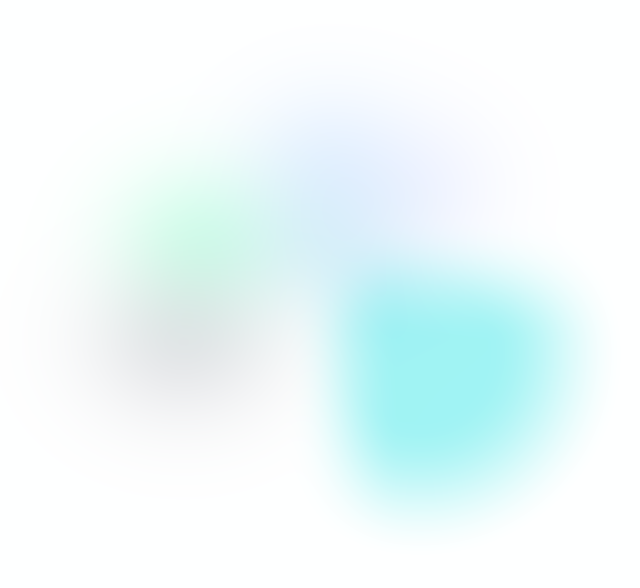
A Shadertoy shader for this background:

```glsl
// Soft pastel glows on white: mint and grey on the left, pale blue and lavender
// above, and a broad cyan patch at the lower right. Each glow is a Gaussian or
// feathered mask that multiplies the white ground by its tint.

// Elliptical Gaussian falloff, 1 at the centre
float glow(vec2 p, vec2 centre, vec2 radius) {
    vec2 q = (p - centre) / radius;
    return exp(-dot(q, q));
}

// Feathered disc, trimmed by a soft left edge and a soft top edge
float cyanPatch(vec2 p) {
    float disc = 1.0 - smoothstep(0.113, 0.355, length(p - vec2(0.171, 0.397)));
    float left = smoothstep(-0.063, 0.136, p.x);
    float top = 1.0 - smoothstep(0.418, 0.638, p.y);
    return disc * left * top;
}

// Lay a tint over the ground like a transparent wash
vec3 wash(vec3 ground, vec3 tint, float amount) {
    return ground * mix(vec3(1.0), tint, amount);
}

void mainImage(out vec4 fragColor, in vec2 fragCoord) {
    // x is centred, y runs from 0 to 1, both in canvas heights
    vec2 p = vec2(fragCoord.x - 0.5 * iResolution.x, fragCoord.y) / iResolution.y;
    vec3 color = vec3(0.998, 1.0, 1.0);

    // Blue crown, its lower extension and the lavender wing
    color = wash(color, vec3(0.91, 0.95, 1.0), glow(p, vec2(0.015, 0.716), vec2(0.149, 0.135)));
    color = wash(color, vec3(0.90, 0.96, 0.985), glow(p, vec2(0.029, 0.567), vec2(0.149, 0.113)));
    color = wash(color, vec3(0.965, 0.968, 1.0), glow(p, vec2(0.193, 0.681), vec2(0.128)));

    // Mint above grey
    color = wash(color, vec3(0.845, 1.0, 0.93), glow(p, vec2(-0.205, 0.596), vec2(0.149, 0.128)));
    color = wash(color, vec3(0.90, 0.90, 0.912), glow(p, vec2(-0.233, 0.418), vec2(0.163, 0.135)));

    // Cyan patch
    color = wash(color, vec3(0.63, 0.953, 0.955), cyanPatch(p));

    fragColor = vec4(color, 1.0);
}
```
